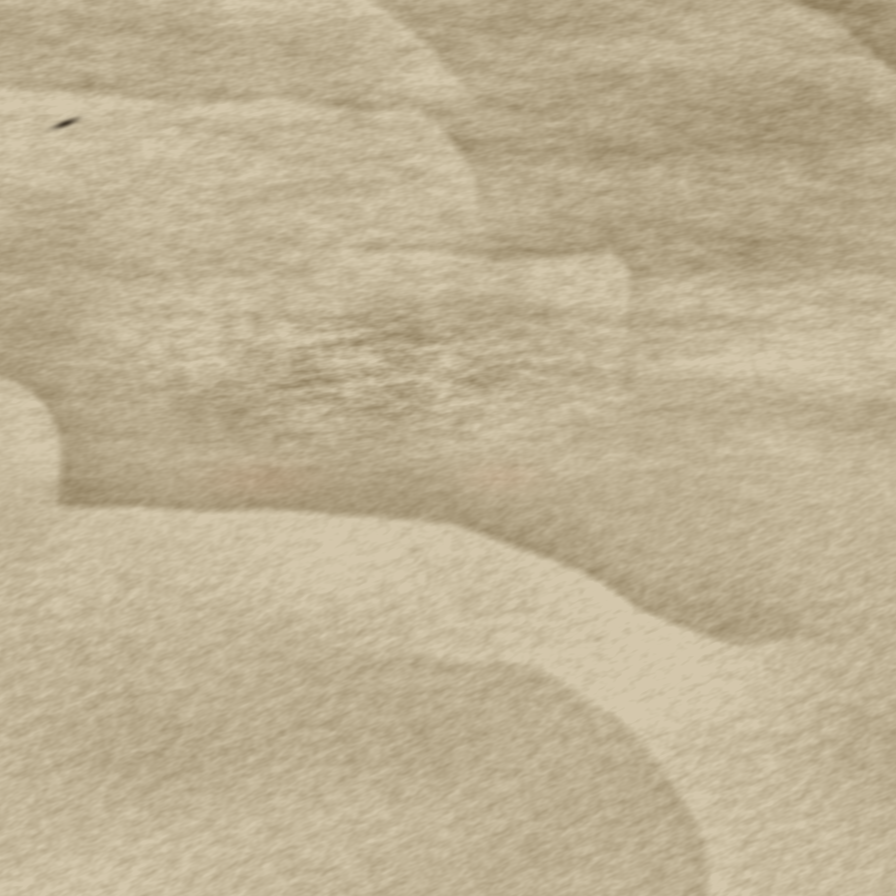
This texture is drawn by a three.js fragment shader. Its source:

```glsl
varying vec2 vUv;

const vec3 SHADOW_SAND = vec3(0.65, 0.59, 0.47);
const vec3 LIGHT_SAND = vec3(0.80, 0.75, 0.64);
const vec3 RUST_TINT = vec3(0.012, -0.012, -0.012);
const vec3 FLECK_COLOR = vec3(0.20, 0.16, 0.11);

vec2 hashGradient(vec2 cell) {
  float angle = 6.2832 * fract(sin(dot(cell, vec2(127.1, 311.7))) * 43758.55);
  return vec2(cos(angle), sin(angle));
}

float gradientNoise(vec2 p) {
  vec2 i = floor(p);
  vec2 f = p - i;
  vec2 u = f * f * f * (f * (f * 6.0 - 15.0) + 10.0);
  vec2 r = vec2(1.0, 0.0);
  float a = dot(hashGradient(i), f);
  float b = dot(hashGradient(i + r.xy), f - r.xy);
  float c = dot(hashGradient(i + r.yx), f - r.yx);
  float d = dot(hashGradient(i + r.xx), f - r.xx);
  return mix(mix(a, b, u.x), mix(c, d, u.x), u.y);
}

vec2 rotate(vec2 p, float angle) {
  float c = cos(angle);
  float s = sin(angle);
  return vec2(c * p.x + s * p.y, c * p.y - s * p.x);
}

// Wind-drawn grain, elongated along the given angle
float streaks(vec2 p, float angle, vec2 frequency) {
  vec2 q = rotate(p, angle) * frequency;
  float sum = 0.0;
  float gain = 1.0;
  for (int i = 0; i < 3; i++) {
    sum += gain * gradientNoise(q);
    q = q * 1.83 + vec2(17.3, 9.1);
    gain *= 0.65;
  }
  return sum;
}

float blob(vec2 p, vec2 center, vec2 radius) {
  vec2 q = (p - center) / radius;
  return exp(-dot(q, q));
}

// Lit face inside an edge (+), shade outside (-); reach = lit, shaded falloff
float relief(float inside, vec2 reach) {
  float lit = exp(-max(inside, 0.0) / reach.x);
  float shade = 1.5 * exp(min(inside, 0.0) / reach.y);
  return mix(-shade, lit, smoothstep(-0.007, 0.007, inside));
}

float crest(float x, float height, float slope, float drop, vec2 bend) {
  return height + slope * x - drop * smoothstep(bend.x, bend.y, x);
}

// Dune whose crest sinks gently to the right
float dune(vec2 p, float height, float slope, float drop, vec2 bend, vec4 fade, vec2 reach) {
  float y = crest(p.x, height, slope, drop, bend);
  float steepness = (crest(p.x + 0.004, height, slope, drop, bend) - y) / 0.004;
  float span = smoothstep(fade.x, fade.y, p.x) * (1.0 - smoothstep(fade.z, fade.w, p.x));
  return span * relief((y - p.y) / sqrt(1.0 + steepness * steepness), reach);
}

// Dune ending in a round shoulder; fade = start in x, foot in y
float shoulder(vec2 p, vec2 corner, float slope, float radius, vec4 fade, vec2 reach) {
  vec2 q = p - corner + radius;
  q.y -= slope * (p.x - corner.x);
  float outside = min(max(q.x, q.y), 0.0) + length(max(q, 0.0)) - radius;
  float span = smoothstep(fade.x, fade.y, p.x) * smoothstep(fade.z, fade.w, p.y);
  return span * relief(-outside, reach);
}

float duneTone(vec2 p) {
  float tone = 0.0;
  tone += 0.48 * dune(p, 0.435, -0.025, 0.13, vec2(0.47, 0.84), vec4(0.02, 0.09, 0.75, 1.0), vec2(0.10, 0.055));
  tone += 0.30 * dune(p, 1.03, 0.0, 0.15, vec2(0.35, 0.58), vec4(0.25, 0.42, 0.48, 0.58), vec2(0.06, 0.07));
  tone += 0.36 * dune(p, 1.03, 0.0, 0.12, vec2(0.80, 1.05), vec4(0.72, 0.88, 1.1, 1.2), vec2(0.09, 0.05));
  tone += 0.40 * shoulder(p, vec2(0.063, 0.56), -0.2, 0.05, vec4(-0.2, -0.1, 0.40, 0.47), vec2(0.06, 0.05));
  tone += 0.34 * shoulder(p, vec2(0.705, 0.712), -0.015, 0.035, vec4(0.30, 0.48, 0.58, 0.70), vec2(0.07, 0.025));
  tone += 0.32 * shoulder(p, vec2(0.535, 0.872), -0.05, 0.09, vec4(-0.2, -0.1, 0.74, 0.84), vec2(0.06, 0.045));
  tone -= 0.24 * shoulder(p, vec2(0.79, 0.265), 0.0, 0.28, vec4(0.25, 0.60, -0.2, -0.1), vec2(0.22, 0.07));
  return tone;
}

// Broad pale and dusky areas
float broadTone(vec2 p) {
  float upper = smoothstep(0.40, 0.58, p.y);
  float tone = 0.73;
  tone -= 0.34 * smoothstep(0.46, 0.60, p.x) * smoothstep(0.70, 0.83, p.y);
  tone -= 0.34 * blob(p, vec2(0.92, 0.85), vec2(0.25, 0.035));
  tone -= 0.42 * blob(p, vec2(0.85, 0.725), vec2(0.24, 0.03));
  tone -= 0.42 * blob(p, vec2(0.88, 0.543), vec2(0.18, 0.018));
  tone -= 0.32 * blob(p, vec2(0.02, 0.66), vec2(0.20, 0.08));
  tone -= 0.24 * blob(p, vec2(0.28, 0.18), vec2(0.30, 0.12));
  tone -= 0.25 * blob(p, vec2(0.98, 0.18), vec2(0.10, 0.08));
  tone += 0.20 * blob(p, vec2(0.90, 0.61), vec2(0.22, 0.03));
  tone += 0.25 * blob(p, vec2(0.0, 0.0), vec2(0.45, 0.09));
  tone += 0.42 * upper * gradientNoise(rotate(p, -0.04) * vec2(3.0, 19.0));
  tone += 0.30 * gradientNoise(p * vec2(5.0, 9.0) + 4.7);
  tone += 0.38 * upper * gradientNoise(rotate(p, -0.06) * vec2(10.0, 44.0) + 8.3);
  return tone;
}

void main() {
  vec2 p = vUv;
  vec2 wobble = 0.016 * vec2(gradientNoise(p * 9.0), gradientNoise(p * 8.0 + 31.0));
  float tone = broadTone(p) + duneTone(p + wobble);

  // Grain turns from level above to slanted below
  float levelGrain = streaks(p, 0.14, vec2(34.0, 105.0));
  float slantGrain = streaks(p + 5.0, 0.45, vec2(36.0, 92.0));
  float grain = mix(slantGrain, levelGrain, smoothstep(0.30, 0.62, p.y));
  float rough = blob(p, vec2(0.42, 0.575), vec2(0.18, 0.07));
  float clumps = gradientNoise(rotate(p, 0.05) * vec2(13.0, 38.0) + 2.6);
  tone += grain * (0.46 + 0.50 * rough) + rough * (0.9 * clumps - 0.22);
  tone += 0.24 * gradientNoise(rotate(p, 0.3) * vec2(120.0, 240.0));

  vec3 color = mix(SHADOW_SAND, LIGHT_SAND, clamp(tone, -0.9, 1.2));
  float rust = blob(p, vec2(0.56, 0.467), vec2(0.04, 0.016)) + blob(p, vec2(0.29, 0.465), vec2(0.06, 0.02));
  color += RUST_TINT * rust;

  // Dark fleck
  vec2 fleck = rotate(p - vec2(0.073, 0.862), 0.35);
  color = mix(color, FLECK_COLOR, 0.9 * blob(fleck, vec2(0.0), vec2(0.014, 0.0035)));

  gl_FragColor = vec4(color, 1.0);
}
```
